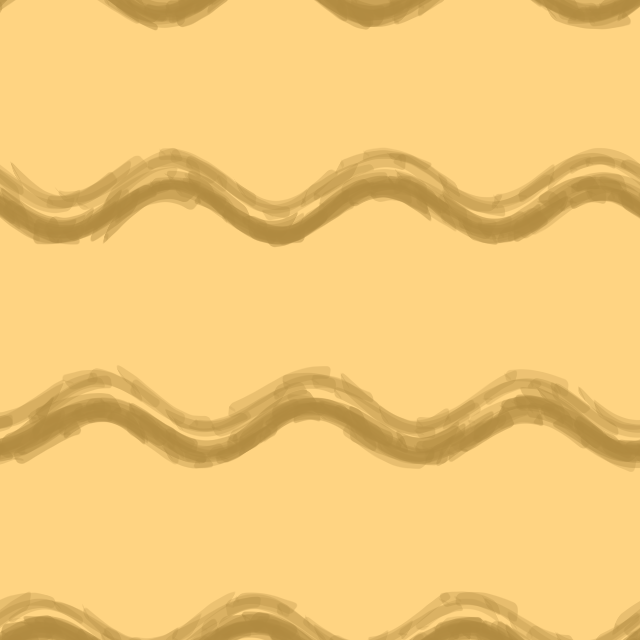
Give the GLSL for this pattern, as a Shadertoy shader.

```glsl
// Rows of wavy brushwork on a sand ground: each row is a dark band of many
// overlapping translucent strokes, with a paler, thinner band riding above it.
// Strokes are sheared boxes laid along a sine; overlaps multiply the paint.

const vec3  GROUND = vec3(1.00, 0.83, 0.51);
const vec3  INK    = vec3(0.69, 0.54, 0.25);
const float TAU    = 6.2831853;

const float ROW_SPACING = 0.344;
const float FIRST_ROW   = -0.016;
const float WAVE_PERIOD = 0.335;
const float WAVE_HEIGHT = 0.037;
const float WOBBLE      = 0.008;
const float CREST_X[4]  = float[4](0.062, 0.156, 0.266, 0.085);

const float DARK_CELL    = 0.0110;  // distance between strokes
const float DARK_SPREAD  = 0.0135;  // scatter across the band
const vec2  DARK_LENGTH  = vec2(0.035, 0.072);
const vec2  DARK_WIDTH   = vec2(0.007, 0.0135);
const vec2  DARK_ALPHA   = vec2(0.24, 0.48);

const float LIGHT_OFFSET = 0.042;
const float LIGHT_CELL   = 0.0360;
const float LIGHT_SPREAD = 0.0080;
const vec2  LIGHT_LENGTH = vec2(0.040, 0.088);
const vec2  LIGHT_WIDTH  = vec2(0.006, 0.0115);
const vec2  LIGHT_ALPHA  = vec2(0.23, 0.32);

const float TILT  = 0.10;
const float BEND  = 1.80;
const float SHEAR = 0.90;
const float FRAY  = 0.0012;

float hash(vec2 p) {
    return fract(sin(dot(p, vec2(127.1, 311.7))) * 43758.5453);
}

float signedHash(vec2 p) { return 2.0 * hash(p) - 1.0; }

float noise(vec2 p) {
    vec2 i = floor(p), f = fract(p);
    f = f * f * (3.0 - 2.0 * f);
    return mix(mix(hash(i), hash(i + vec2(1, 0)), f.x),
               mix(hash(i + vec2(0, 1)), hash(i + vec2(1, 1)), f.x), f.y);
}

float roundBox(vec2 p, vec2 halfSize, float radius) {
    vec2 d = abs(p) - halfSize + radius;
    return length(max(d, 0.0)) + min(max(d.x, d.y), 0.0) - radius;
}

float coverage(float d, float px) {
    return 1.0 - smoothstep(-0.75 * px, 0.75 * px, d);
}

// Share of ground left visible under one band; p is measured along the wave.
float bandTransmission(vec2 p, float seed, float cell, float spread,
                       vec2 lengths, vec2 widths, vec2 alphas, float px) {
    float clear = 1.0;
    float home = floor(p.x / cell);
    int reach = int(ceil((lengths.y + widths.y) / cell)) + 1;
    float fray = FRAY * (noise(p * vec2(70.0, 230.0) + seed) - 0.5);

    for (int i = -reach; i <= reach; i++) {
        vec2 id = vec2(home + float(i), seed);
        vec2 q = p - vec2((id.x + hash(id)) * cell,
                          spread * signedHash(id + 3.1));
        q.y -= q.x * TILT * signedHash(id + 5.3);
        q.y -= q.x * q.x * BEND * signedHash(id + 7.7);
        q.x += q.y * SHEAR * signedHash(id + 9.2);

        float len = mix(lengths.x, lengths.y, hash(id + 11.9));
        float wide = mix(widths.x, widths.y, hash(id + 13.4));
        float taper = 1.0 + 0.3 * signedHash(id + 15.8) * q.x / len;
        float alpha = mix(alphas.x, alphas.y, hash(id + 17.6));
        float d = roundBox(q, vec2(len, wide * taper), wide * 0.65) + fray;
        clear *= 1.0 - alpha * coverage(d, px);

        // Small spur where the brush touched down
        vec2 tip = q + vec2(len * 0.93, wide * 0.4 * signedHash(id + 19.5));
        tip.y += tip.x * 0.8;
        float spur = roundBox(tip, vec2(0.0055, 0.0018), 0.0015) + fray;
        clear *= 1.0 - 0.6 * alpha * coverage(spur, px);
    }
    return clear;
}

void mainImage(out vec4 fragColor, in vec2 fragCoord) {
    vec2 uv = fragCoord / iResolution.y;
    float px = 1.0 / iResolution.y;

    // Nearest row and its wave
    float row = floor((uv.y - FIRST_ROW) / ROW_SPACING + 0.5);
    float crest = CREST_X[clamp(int(row), 0, 3)];
    float angle = TAU * (uv.x - crest) / WAVE_PERIOD;
    float centre = FIRST_ROW + row * ROW_SPACING + WAVE_HEIGHT * cos(angle)
                 + WOBBLE * (noise(vec2(uv.x * 7.0, row * 5.0)) - 0.5);

    // Slope correction keeps stroke width even along the wave
    float slope = WAVE_HEIGHT * TAU / WAVE_PERIOD * sin(angle);
    float narrow = inversesqrt(1.0 + slope * slope);
    float above = uv.y - centre;
    vec2 darkPos = vec2(uv.x, above * narrow);
    vec2 lightPos = vec2(uv.x, (above - LIGHT_OFFSET) * narrow);

    float clear = bandTransmission(darkPos, row * 23.0 + 2.0, DARK_CELL,
                      DARK_SPREAD, DARK_LENGTH, DARK_WIDTH, DARK_ALPHA, px);
    clear *= bandTransmission(lightPos, row * 31.0 + 111.0, LIGHT_CELL,
                      LIGHT_SPREAD, LIGHT_LENGTH, LIGHT_WIDTH, LIGHT_ALPHA, px);

    fragColor = vec4(mix(INK, GROUND, clear), 1.0);
}
```
